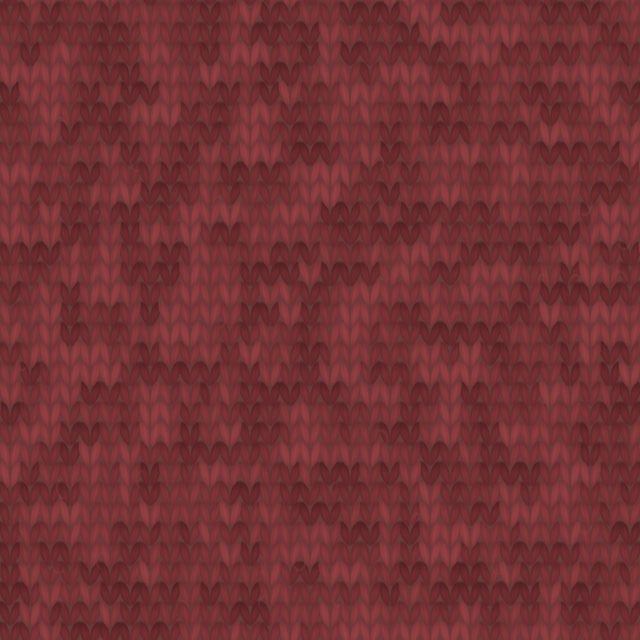
Write a WebGL 2 fragment shader that draws this texture.

```glsl
#version 300 es
precision highp float;
// Red knitted fabric: 32 by 32 V-shaped stitches, each a mirrored pair of tilted leaf lobes.
// Lobes overlap by height, so that bright ones rise over their dark neighbours;
// cellular noise dyes them in patches, and a few curled fibres stray on top.
uniform vec2 u_resolution;
out vec4 fragColor;

float hash(vec2 p) {
  vec3 q = fract(vec3(p.xyx) * vec3(0.1031, 0.1030, 0.0973));
  q += dot(q, q.yzx + 33.33);
  return fract((q.x + q.y) * q.z);
}

// Distance to the nearest scattered point, about 0 to 1.
float cellular(vec2 p) {
  vec2 cell = floor(p);
  float nearest = 2.0;
  for (int j = -1; j <= 1; j++)
    for (int i = -1; i <= 1; i++) {
      vec2 id = cell + vec2(i, j);
      vec2 point = id + vec2(hash(id + 7.0), hash(id + 61.0));
      nearest = min(nearest, length(point - p));
    }
  return nearest;
}

// Colour of one lobe, with its blending weight in alpha; cover is its opacity.
vec4 lobe(vec2 p, float halfColumn, float row, float pixel, out float cover) {
  vec2 id = vec2(floor(halfColumn / 2.0), row);
  float side = mod(halfColumn, 2.0) * 2.0 - 1.0;
  vec2 centre = id + vec2(0.5 + 0.25 * side, 0.5);
  vec2 local = (p - id - vec2(0.5, 0.0)) * vec2(side, 1.0);
  float jitter = hash(id + 40.0) - 0.5;

  // A leaf, pointed below and rounder above, leaning away from the seam.
  float tilt = 0.31 + 0.1 * jitter;
  vec2 r = local - vec2(0.25, 0.53 + 0.06 * jitter);
  r = mat2(cos(tilt), sin(tilt), -sin(tilt), cos(tilt)) * r;
  float d = length(r / vec2(0.235 + 0.07 * r.y, 0.66));
  cover = 1.0 - smoothstep(0.85 - pixel, 1.06 + pixel, d);

  float patches = smoothstep(0.15, 0.8, cellular(centre * vec2(0.4, 0.55)));
  float tone = 0.45 * patches + 0.42 * hash(id + 3.0) + 0.13 * hash(centre * 8.0);
  tone = smoothstep(0.15, 0.82, tone);
  vec3 yarn = mix(vec3(0.418, 0.164, 0.174), vec3(0.562, 0.242, 0.253), tone);
  yarn *= 1.03 - 0.17 * d * d;
  yarn *= 1.0 - 0.13 * (1.0 - tone) * smoothstep(0.5, 1.0, local.y);
  yarn *= 1.0 + 0.022 * sin(r.x * 32.0 + r.y * 5.0 + 6.28 * hash(centre));
  float height = 0.6 * tone - 0.8 * d * d + 0.15 * row - 0.15 * floor(p.y);
  return vec4(yarn, cover * exp(9.0 * height));
}

// Faint curled fibres, scattered in a few cells of a coarse grid.
float strayFibre(vec2 p, float pixel) {
  vec2 grid = p / 2.0;
  vec2 id = floor(grid);
  vec2 offset = (fract(grid) - 0.5) * 2.0;
  offset -= 0.5 * (vec2(hash(id + 11.0), hash(id + 23.0)) - 0.5);
  float turn = 6.28 * hash(id + 31.0);
  float radius = 0.28 + 0.2 * hash(id + 47.0);
  float line = abs(length(offset * vec2(1.25, 0.9)) - radius);
  float arc = smoothstep(-0.2, 0.5, cos(atan(offset.y, offset.x) - turn));
  float margin = smoothstep(8.0, 14.0, max(abs(p.x - 16.0), 16.0 - p.y));
  float present = step(hash(id + 83.0), 0.04 + 0.22 * margin);
  return present * arc * (1.0 - smoothstep(0.015, 0.05 + pixel, line));
}

void main() {
  vec2 uv = gl_FragCoord.xy / u_resolution;
  float pixel = 32.0 / min(u_resolution.x, u_resolution.y);
  vec2 p = uv * 32.0 - vec2(0.0, 0.78);
  float across = abs(fract(p.x) - 0.5);

  // Gather the neighbouring lobes; the highest one dominates.
  vec4 sum = vec4(0.0);
  float gap = 1.0;
  for (int j = -1; j <= 1; j++)
    for (int i = -1; i <= 1; i++) {
      float cover;
      vec4 part = lobe(p, floor(p.x * 2.0) + float(i), floor(p.y) + float(j), pixel, cover);
      sum += vec4(part.rgb * part.a, part.a);
      gap *= 1.0 - cover;
    }

  // Greyish ground in the gaps, and a soft grey seam down each stitch.
  vec3 color = mix(sum.rgb / max(sum.a, 1e-6), vec3(0.42, 0.23, 0.235), gap);
  color = mix(color, vec3(0.40, 0.21, 0.215), 0.42 * exp(-across * across * 350.0));

  // Loose fibres.
  color = mix(color, vec3(0.53, 0.27, 0.28), 0.3 * strayFibre(p, pixel));
  fragColor = vec4(color, 1.0);
}
```
